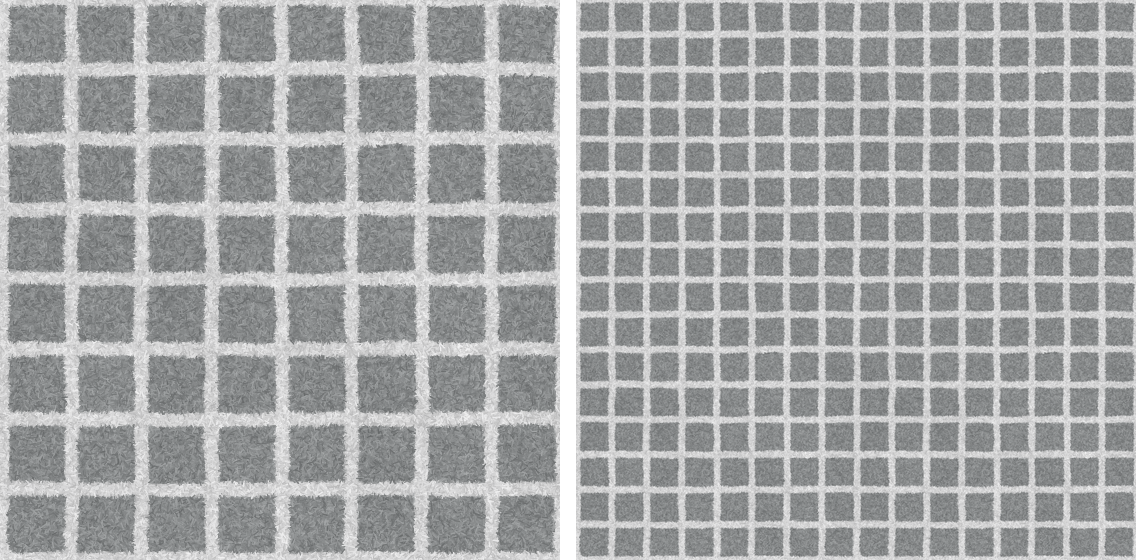
Left: one tile. Right: repeated 2 by 2.
A Shadertoy shader for this pattern:

```glsl
// Woven-pile carpet: an 8 by 8 grid of grey squares between pale bands.
// Layers of short random fibres each take the yarn colour found at their
// root, which gives the flecked pile and the ragged edges. Everything wraps.

const float TILES = 8.0;                       // squares across and down
const float PILE = 150.0;                      // fibre cells across and down
const int LAYERS = 4;
const vec2 SQUARE_CENTRE = vec2(0.524, 0.515); // within one tile
const float SQUARE_HALF = 0.403;
const float CORNER = 0.025;
const vec3 GREY_YARN = vec3(0.525, 0.535, 0.538);
const vec3 PALE_YARN = vec3(0.826, 0.826, 0.828);

// Integer hash: three random values in 0..1
vec3 hash3(vec2 cell, int seed) {
    uvec3 v = uvec3(uint(cell.x), uint(cell.y), uint(seed));
    v = v * 1664525u + 1013904223u;
    v.x += v.y * v.z; v.y += v.z * v.x; v.z += v.x * v.y;
    v ^= v >> 16u;
    v.x += v.y * v.z; v.y += v.z * v.x; v.z += v.x * v.y;
    return vec3(v >> 8u) / 16777216.0;
}

// Smooth wrapping noise, each component in -1..1
vec3 wrapNoise(vec2 uv, float cells, int seed) {
    vec2 p = uv * cells;
    vec2 c = floor(p);
    vec2 f = smoothstep(0.0, 1.0, p - c);
    vec3 a = hash3(mod(c, cells), seed);
    vec3 b = hash3(mod(c + vec2(1, 0), cells), seed);
    vec3 d = hash3(mod(c + vec2(0, 1), cells), seed);
    vec3 e = hash3(mod(c + vec2(1, 1), cells), seed);
    return mix(mix(a, b, f.x), mix(d, e, f.x), f.y) * 2.0 - 1.0;
}

// Signed distance to the square, in tile units
float squareDistance(vec2 tilePos) {
    vec2 q = abs(fract(tilePos) - SQUARE_CENTRE) - SQUARE_HALF + CORNER;
    return length(max(q, 0.0)) + min(max(q.x, q.y), 0.0) - CORNER;
}

vec3 yarnColour(vec2 tilePos, float softness) {
    float pale = smoothstep(-softness, softness, squareDistance(tilePos));
    return mix(GREY_YARN, PALE_YARN, pale);
}

// Coverage of a straight fibre centred on the origin
float fibre(vec2 p, float angle, float halfLength, float halfWidth, float blur) {
    vec2 dir = vec2(cos(angle), sin(angle));
    float along = clamp(dot(p, dir), -halfLength, halfLength);
    return 1.0 - smoothstep(-blur, blur, length(p - dir * along) - halfWidth);
}

void mainImage(out vec4 fragColor, in vec2 fragCoord) {
    vec2 uv = fragCoord / iResolution.xy;
    float pixel = 1.0 / min(iResolution.x, iResolution.y);

    // Uneven weave: slow drift plus a finer waver, in tile units
    vec2 waver = 0.022 * wrapNoise(uv, 20.0, 11).xy
               + 0.012 * wrapNoise(uv, 64.0, 12).xy;
    vec3 colour = yarnColour(uv * TILES + waver, TILES * pixel);

    // Overlapping pile fibres
    vec2 pilePos = uv * PILE;
    vec2 home = floor(pilePos);
    float blur = 0.6 * PILE * pixel;
    for (int layer = 0; layer < LAYERS; layer++) {
        for (int k = 0; k < 9; k++) {
            vec2 cell = home + vec2(k % 3 - 1, k / 3 - 1);
            vec2 wrapped = mod(cell, PILE);
            vec3 place = hash3(wrapped, layer);
            vec3 look = hash3(wrapped, layer + 20);
            vec2 root = cell + place.xy;
            float cover = fibre(pilePos - root, place.z * 3.1416,
                                mix(0.35, 0.75, look.y), 0.17, min(blur, 0.2));
            vec3 yarn = yarnColour(root / PILE * TILES + waver, 0.012);
            yarn += (look.x - 0.5) * 0.23;
            colour = mix(colour, yarn, cover * mix(0.65, 1.0, look.z));
        }
    }

    // Gentle wear and soft mottling of the pile
    colour += 0.012 * wrapNoise(uv, 6.0, 31).x + 0.02 * wrapNoise(uv, 90.0, 32).x;
    fragColor = vec4(clamp(colour, 0.0, 1.0), 1.0);
}
```
